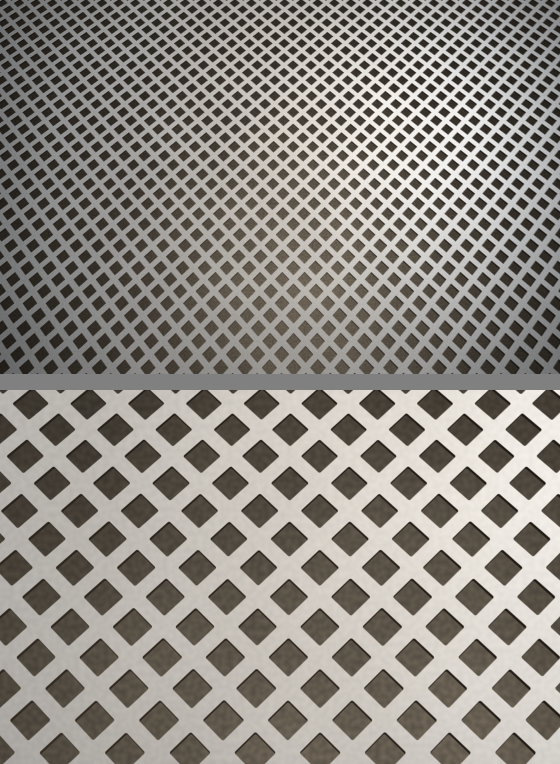
Top: the whole. Bottom: its middle third, enlarged.
Reproduce this texture procedurally as a Shadertoy shader.

```glsl
const vec3 WARM_METAL = vec3(0.91, 0.885, 0.85);
const vec3 COOL_METAL = vec3(0.89, 0.90, 0.91);
const vec3 LIT_FLOOR = vec3(0.41, 0.375, 0.325);
const vec3 DIM_FLOOR = vec3(0.15, 0.135, 0.115);
const vec3 HOLE_WALL = vec3(0.15, 0.125, 0.10);
const float HOLE_HALF = 0.318;
const float CORNER = 0.045;

vec2 hashGradient(vec2 cell) {
    float h = fract(sin(dot(cell, vec2(127.1, 311.7))) * 43758.5);
    return vec2(cos(6.2832 * h), sin(6.2832 * h));
}

float gradientNoise(vec2 p) {
    vec2 i = floor(p), f = fract(p);
    vec2 w = f * f * f * (f * (f * 6.0 - 15.0) + 10.0);
    vec2 e = vec2(0.0, 1.0);
    float a = dot(hashGradient(i), f);
    float b = dot(hashGradient(i + e.yx), f - e.yx);
    float c = dot(hashGradient(i + e.xy), f - e.xy);
    float d = dot(hashGradient(i + e.yy), f - e.yy);
    return mix(mix(a, b, w.x), mix(c, d, w.x), w.y);
}

float roundedSquare(vec2 p, float halfSize, float radius) {
    vec2 q = abs(p) - halfSize + radius;
    return length(max(q, 0.0)) + min(max(q.x, q.y), 0.0) - radius;
}

float coverage(float dist, float soft) {
    return 1.0 - smoothstep(-soft, soft, dist);
}

float glow(vec2 p, vec2 center, vec2 radius) {
    vec2 q = (p - center) / radius;
    return exp(-dot(q, q));
}

// Screen position to a tilted plane; one unit is one repeat
vec2 tiltedPlane(vec2 p, float horizon, vec2 scale) {
    float depth = horizon - p.y;
    return vec2((p.x - 0.03) * scale.x, scale.y) / depth;
}

// Turn plane axes so that the bars run along the diagonals
vec2 diagonal(vec2 uv) {
    return vec2(uv.x + uv.y, uv.x - uv.y);
}

vec3 metalColor(vec2 p, float grain) {
    float light = 0.46 + 0.29 * glow(p, vec2(0.10, 0.02), vec2(0.72, 0.62))
                + 0.28 * glow(p, vec2(0.46, 0.12), vec2(0.40, 0.42));
    light += 0.09 * glow(p, vec2(0.0, 0.40), vec2(0.7, 0.3));
    vec3 tint = mix(COOL_METAL, WARM_METAL, glow(p, vec2(0.0), vec2(0.5, 0.9)));
    return tint * min(light * 1.08 + 0.035 * grain, 1.06);
}

vec3 floorColor(vec2 p, float grain) {
    float light = glow(p, vec2(0.08, -0.24), vec2(0.46, 0.48));
    return mix(DIM_FLOOR, LIT_FLOOR, light) * (1.0 + 0.18 * grain);
}

void mainImage(out vec4 fragColor, in vec2 fragCoord) {
    vec2 p = (fragCoord - 0.5 * iResolution.xy) / iResolution.y;
    vec2 uv = tiltedPlane(p, 2.6, vec2(47.5, 130.0)) + vec2(0.9, -0.16);
    vec2 lattice = diagonal(uv);
    vec2 cell = fract(lattice + 0.5) - 0.5;
    vec2 id = floor(lattice + 0.5);
    float soft = 0.85 * length(vec2(dFdx(lattice.x), dFdy(lattice.x)));

    // Slight differences in size between holes
    float halfSize = HOLE_HALF + 0.012 * gradientNoise(id * 0.37);
    float hole = coverage(roundedSquare(cell, halfSize, CORNER), soft);

    // Plate thickness: the rear opening shifts with the viewing angle
    vec2 parallax = diagonal(vec2(-0.10 * p.x, -0.035 - 0.03 * p.y));
    float rear = coverage(roundedSquare(cell - parallax, halfSize, CORNER), soft);

    // Fine wear on the bars and weave beneath them
    float grain = gradientNoise(p * 190.0) + 0.6 * gradientNoise(p * 9.0);
    vec3 wall = HOLE_WALL * (0.65 + 0.8 * glow(p, vec2(-0.3, -0.3), vec2(0.5)));
    vec3 inside = mix(wall, floorColor(p, grain), rear);
    vec3 color = mix(metalColor(p, grain), inside, hole);

    // Darker corners
    color *= 1.0 - 0.16 * smoothstep(0.55, 0.95, length(p));
    fragColor = vec4(clamp(color, 0.0, 1.0), 1.0);
}
```
